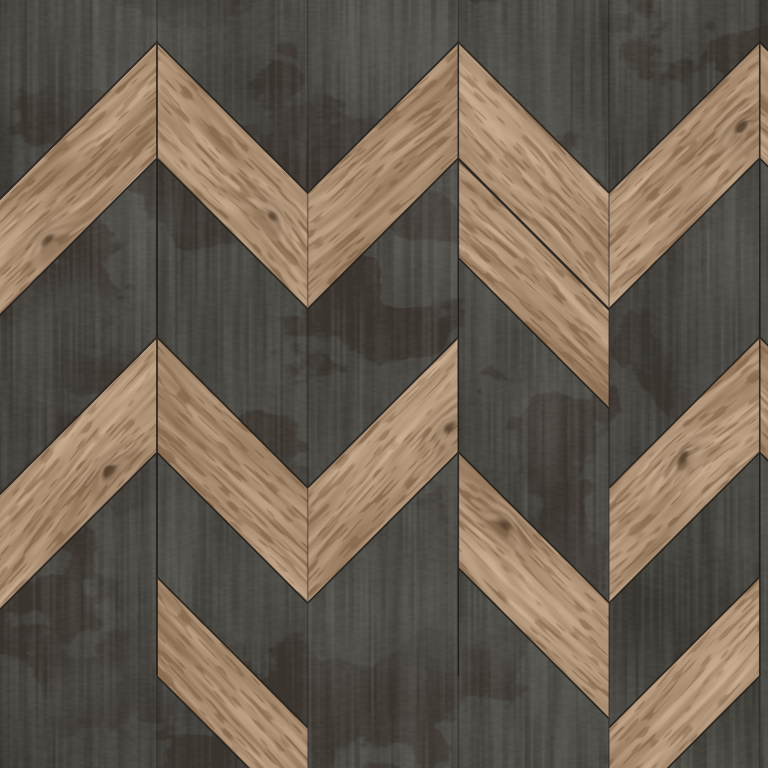
A three.js fragment shader for this texture:

```glsl
varying vec2 vUv;

float hash(vec2 p) {
  return fract(sin(dot(p, vec2(127.1, 311.7))) * 43758.5453);
}

float noise(vec2 p) {
  vec2 i = floor(p), f = fract(p);
  f = f * f * (3.0 - 2.0 * f);
  return mix(mix(hash(i), hash(i + vec2(1, 0)), f.x),
             mix(hash(i + vec2(0, 1)), hash(i + vec2(1, 1)), f.x), f.y);
}

float fbm(vec2 p) {
  float sum = 0.0, amp = 0.52;
  for (int i = 0; i < 5; i++) {
    sum += amp * noise(p);
    p = p * 2.03 + 17.3;
    amp *= 0.5;
  }
  return sum;
}

// Stained slate with vertical brushing
vec3 slateColor(vec2 p, float column) {
  vec2 q = p + column * 3.7;
  float cloud = fbm(q * vec2(5.0, 4.0));
  float brush = noise(vec2(p.x * 270.0, p.y * 9.0)) - 0.5;
  float streak = noise(vec2(p.x * 85.0, p.y * 3.0)) - 0.5;
  float weave = noise(p * vec2(150.0, 320.0)) - 0.5;
  float patches = fbm(p * vec2(11.0, 14.0) + 5.0);
  float stain = smoothstep(0.53, 0.58, patches) * smoothstep(0.4, 0.6, fbm(p * 4.0 + 31.0));
  float tone = 0.6 + 1.1 * (cloud - 0.5) + 0.5 * brush + 0.3 * streak + 0.2 * weave
             + 0.16 * (hash(vec2(column, 8.0)) - 0.5) - 0.38 * stain;
  vec3 color = mix(vec3(0.22, 0.208, 0.19), vec3(0.345, 0.342, 0.322), clamp(tone, 0.0, 1.15));
  return color + stain * vec3(0.008, -0.004, -0.006);
}

// Oak; g runs along and across the grain from the centre of the piece
vec3 oakColor(vec2 g, vec2 id) {
  float seed = hash(id + 3.0);
  float tilt = (hash(id + 11.0) - 0.5) * 0.16;
  vec2 knot = (vec2(hash(id + 21.0), hash(id + 35.0)) - 0.5) * vec2(0.2, 0.06);
  float knotted = step(0.55, hash(id + 47.0));
  float r = length((g - knot) * vec2(1.0, 1.8)) + 0.008 * (noise(g * 90.0 + seed * 20.0) - 0.5);
  float across = g.y + tilt * g.x + 0.008 * noise(g * vec2(9.0, 22.0) + seed * 50.0);
  across += knotted * 0.012 * exp(-r * 38.0);

  float rings = across * 48.0 + 2.8 * knotted * exp(-r * 24.0)
              + 1.6 * noise(g * vec2(6.0, 24.0) + seed * 40.0);
  float figure = sin(6.2832 * rings);
  float fibre = noise(vec2(g.x * 13.0, across * 210.0) + seed * 70.0) - 0.5;
  float pores = smoothstep(0.56, 0.85, noise(vec2(g.x * 48.0, across * 330.0) + seed * 90.0));
  float cloud = fbm(g * vec2(7.0, 20.0) + seed * 60.0) - 0.5;
  float tone = 0.6 + 0.28 * (seed - 0.5) + 0.1 * figure + 0.55 * fibre - 0.42 * pores + 0.7 * cloud;
  vec3 color = mix(vec3(0.54, 0.425, 0.315), vec3(0.79, 0.68, 0.57), clamp(tone, 0.0, 1.0));

  float core = knotted * (1.0 - smoothstep(0.003, 0.014, r));
  float halo = knotted * exp(-r * 55.0);
  return mix(color * (1.0 - 0.15 * halo), vec3(0.3, 0.22, 0.15), 0.75 * core);
}

void main() {
  float down = 1.0 - vUv.y;
  float width = 0.1962;
  float slot = (vUv.x - 0.0082) / width;
  float column = max(floor(slot), 0.0);

  // Fold the columns around the chevron peaks and shear them level
  float peak = max(floor((vUv.x - 0.2044) / (2.0 * width) + 0.5), 0.0);
  float run = abs(vUv.x - 0.2044 - peak * 2.0 * width);
  float level = down - run;

  // Oak pieces in this column; the fourth is staggered, some lack a third
  bool staggered = column == 3.0;
  bool hasThird = column == 1.0 || column == 3.0 || column == 4.0;
  vec3 tops = staggered ? vec3(0.055, 0.2075, 0.5885) : vec3(0.055, 0.439, 0.7513);
  vec3 heights = staggered ? vec3(0.151, 0.128, 0.151) : vec3(0.151, 0.15, 0.129);
  float inside = -1.0, piece = 0.0, middle = 0.0;
  for (int i = 0; i < 3; i++) {
    float center = tops[i] + 0.5 * heights[i];
    float depth = (0.5 * heights[i] - abs(level - center)) * 0.7071;
    if ((i < 2 || hasThird) && depth > inside) {
      inside = depth;
      piece = float(i);
      middle = center;
    }
  }

  vec2 grain = vec2(2.0 * run - width + level - middle, level - middle) * 0.7071;
  vec3 color = mix(slateColor(vUv, column), oakColor(grain, vec2(column, piece)),
                   smoothstep(-0.001, 0.001, inside));

  // Dark joints along the pieces and the column seams
  float edge = 1.0 - smoothstep(0.0004, 0.0019, abs(inside));
  float boundary = floor(slot + 0.5);
  float seam = 1.0 - smoothstep(0.0004, 0.0018, abs(slot - boundary) * width);
  float bold = mod(boundary, 2.0) * step(0.053, down) * step(down, 0.88);
  seam *= step(0.5, boundary) * mix(0.38, 0.85, bold);
  color = mix(color, vec3(0.1, 0.095, 0.088), max(0.8 * edge, seam));

  gl_FragColor = vec4(color, 1.0);
}
```
